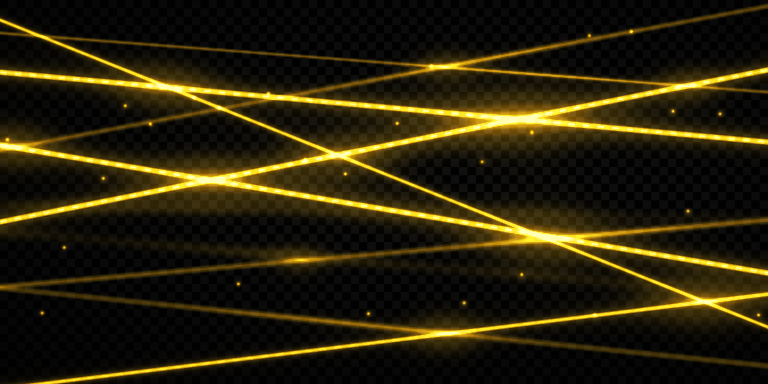
Reproduce this background procedurally as a WebGL 1 fragment shader.

```glsl
precision highp float;

uniform vec2 u_resolution;

const vec3 OLIVE = vec3(0.21, 0.16, 0.02);
const vec3 OCHRE = vec3(0.44, 0.30, 0.02);
const vec3 AMBER = vec3(0.77, 0.55, 0.03);
const vec3 YELLOW = vec3(0.99, 0.90, 0.12);
const vec3 PALE = vec3(1.0, 0.99, 0.68);

float hash(float n) {
  return fract(sin(n * 127.1) * 43758.5453);
}

float bell(float x) {
  return exp(-x * x);
}

// Heat to colour: black, olive, ochre, amber, yellow, pale
vec3 heatColor(float heat) {
  vec3 c = OLIVE * smoothstep(0.0, 0.2, heat);
  c = mix(c, OCHRE, smoothstep(0.2, 0.4, heat));
  c = mix(c, AMBER, smoothstep(0.4, 0.65, heat));
  c = mix(c, YELLOW, smoothstep(0.65, 1.0, heat));
  return mix(c, PALE, smoothstep(1.1, 1.7, heat));
}

// Position along and across a line; ends holds its heights at x = 0 and x = 2
vec2 lineSpace(vec2 p, vec2 ends) {
  vec2 dir = normalize(vec2(2.0, ends.y - ends.x));
  vec2 q = p - vec2(0.0, ends.x);
  return vec2(dot(q, dir), dir.x * q.y - dir.y * q.x);
}

// Strong beam with a soft halo that swells around hotX
float laser(vec2 p, vec2 ends, float halfWidth, float hotX, float halo, float dashed, float px) {
  vec2 q = lineSpace(p, ends);
  float d = abs(q.y);
  float core = 1.0 - smoothstep(halfWidth - px, halfWidth + px, d);
  float dash = smoothstep(-0.2, 0.6, sin(q.x * 165.0)) * bell(q.y / (0.6 * halfWidth));
  float swell = 0.45 + 0.55 * bell((p.x - hotX) / 0.5);
  float glow = 0.45 * exp(-d / (1.2 * halfWidth)) + halo * swell * bell(d / 0.05);
  return 0.5 * core + glow + 0.6 * dashed * dash * core;
}

// Faint beam that brightens near hotX and thins out away from it
float streak(vec2 p, vec2 ends, float hotX, float width, float strength) {
  float d = abs(lineSpace(p, ends).y);
  float near = bell((p.x - hotX) / 0.3);
  float line = bell(d / width) * (0.55 + 0.45 * near);
  return strength * (line + 0.1 * near * bell(d / (4.0 * width)));
}

// Crossing flare: flat bright heart in a round haze
float flare(vec2 p, vec2 center, float size, float strength) {
  vec2 q = p - center;
  float heart = exp(-length(q * vec2(0.32, 1.9)) / (0.17 * size));
  float haze = bell(length(q * vec2(0.6, 1.0)) / (0.85 * size));
  return strength * (0.7 * heart + 0.15 * haze);
}

// Small scattered embers, one in each vertical strip
float sparks(vec2 p) {
  float sum = 0.0;
  for (int i = 0; i < 26; i++) {
    float n = float(i);
    vec2 center = vec2((n + hash(n + 1.0)) / 13.0, 0.06 + 0.9 * hash(n + 41.0));
    float d = length(p - center);
    sum += 0.8 * bell(d / 0.0042) + 0.1 * bell(d / 0.011);
  }
  return sum;
}

// Dim checkerboard, strongest right of the middle
vec3 checker(vec2 p, float px) {
  vec2 wave = sin(p * 3.14159 * 46.0);
  float soft = 60.0 * px;
  float cell = smoothstep(-soft, soft, wave.x * wave.y);
  float fade = bell(length((p - vec2(1.15, 0.57)) * vec2(0.65, 1.5)));
  return vec3(0.002 + 0.055 * cell * fade);
}

void main() {
  vec2 p = gl_FragCoord.xy / u_resolution * vec2(2.0, 1.0);
  float px = 1.0 / u_resolution.y;

  // Strong beams: three dashed, two plain
  float heat = laser(p, vec2(0.812, 0.630), 0.0068, 1.34, 0.14, 1.0, px);
  heat += laser(p, vec2(0.422, 0.818), 0.0068, 1.10, 0.14, 1.0, px);
  heat += laser(p, vec2(0.622, 0.289), 0.0068, 0.75, 0.14, 1.0, px);
  heat += laser(p, vec2(0.948, 0.148), 0.0042, 0.60, 0.04, 0.25, px);
  heat += laser(p, vec2(-0.013, 0.234), 0.0048, 1.75, 0.07, 0.25, px);

  // Faint beams and wide dim bands
  heat += streak(p, vec2(0.253, 0.427), 1.55, 0.007, 0.60);
  heat += streak(p, vec2(0.250, 0.047), 0.90, 0.007, 0.48);
  heat += streak(p, vec2(0.914, 0.760), 1.40, 0.004, 0.65);
  heat += streak(p, vec2(0.609, 0.984), 1.25, 0.006, 0.58);
  heat += streak(p, vec2(0.396, 0.232), 0.75, 0.018, 0.11);
  heat += streak(p, vec2(0.466, 0.432), 0.40, 0.018, 0.08);

  // Flares where beams meet
  heat += flare(p, vec2(0.430, 0.773), 0.09, 0.8);
  heat += flare(p, vec2(1.160, 0.828), 0.06, 0.8);
  heat += flare(p, vec2(1.345, 0.687), 0.12, 1.0);
  heat += flare(p, vec2(0.885, 0.594), 0.08, 0.7);
  heat += flare(p, vec2(0.550, 0.531), 0.09, 0.8);
  heat += flare(p, vec2(0.030, 0.620), 0.08, 0.9);
  heat += flare(p, vec2(1.410, 0.383), 0.11, 1.0);
  heat += flare(p, vec2(0.780, 0.323), 0.05, 0.8);
  heat += flare(p, vec2(1.160, 0.133), 0.07, 0.9);
  heat += flare(p, vec2(1.830, 0.216), 0.10, 0.8);
  heat += flare(p, vec2(1.790, 0.776), 0.06, 0.7);

  heat += sparks(p);
  gl_FragColor = vec4(checker(p, px) + heatColor(heat), 1.0);
}
```
